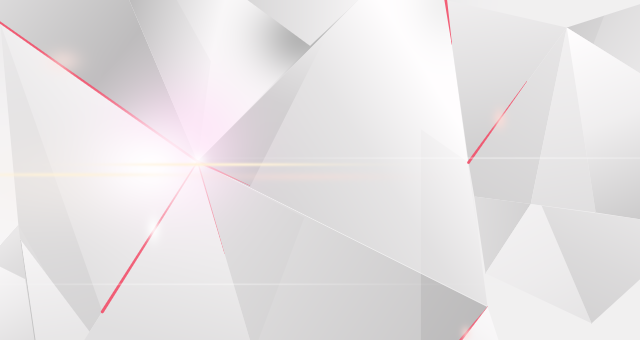
A Shadertoy shader for this background:

```glsl
// Pale folded-paper facets meeting at a bright hub, with thin red seams.
// Facets are convex quads with three-stop grey gradients, painted back to front;
// seams are tapered segments, and the flares are soft elliptical blends.

// Units: one hundredth of the canvas height, origin at the lower left.
const vec2 HUB = vec2(58.1, 52.5);
const vec2 LEFT_TOP = vec2(0.0, 93.4);
const vec2 LEFT_NOTCH = vec2(5.4, 33.8);
const vec2 SEAM_END = vec2(30.1, 8.3);
const vec2 WEDGE_LEFT = vec2(24.8, 0.0);
const vec2 WEDGE_RIGHT = vec2(73.5, 0.0);
const vec2 FOLD_TOP = vec2(38.0, 100.0);
const vec2 CUT_TOP = vec2(72.8, 100.0);
const vec2 CUT_TIP = vec2(91.2, 86.5);
const vec2 CREST = vec2(105.4, 100.0);
const vec2 RIDGE_TOP = vec2(131.1, 100.0);
const vec2 RIDGE_MID = vec2(137.8, 52.2);
const vec2 RIDGE_LOW = vec2(139.5, 42.2);
const vec2 RIDGE_END = vec2(143.4, 9.8);
const vec2 FOOT = vec2(135.5, 0.0);
const vec2 APEX = vec2(166.7, 91.9);
const vec2 FAN_A = vec2(156.1, 40.0);
const vec2 FAN_B = vec2(175.2, 37.5);
const vec2 FAN_C = vec2(188.3, 35.5);
const vec2 LOW_LEFT = vec2(142.8, 19.6);
const vec2 LOW_TIP = vec2(174.0, 4.9);

const vec3 PAPER = vec3(0.945, 0.94, 0.943);
const vec3 TINT = vec3(1.0, 0.994, 0.997);
const vec3 RED = vec3(0.95, 0.27, 0.38);
const vec3 PINK = vec3(1.0, 0.84, 0.96);
const vec3 WARM = vec3(1.0, 0.95, 0.85);
const vec3 SHADOW = vec3(0.69);
const vec3 WHITE = vec3(1.0);

vec2 pos;     // current point
float pixel;  // size of one pixel in canvas units
vec3 tone;    // colour painted so far

float cross2(vec2 a, vec2 b) { return a.x * b.y - a.y * b.x; }

// Signed distance to the line a-b; repeated corners impose no limit.
float side(vec2 a, vec2 b, float turn) {
    float len = length(b - a);
    return len < 0.001 ? -1000.0 : -turn * cross2(b - a, pos - a) / len;
}

// Smooth coverage of a convex quad, either winding.
float inside(vec2 a, vec2 b, vec2 c, vec2 d) {
    float turn = sign(cross2(c - a, d - b));
    float dist = max(max(side(a, b, turn), side(b, c, turn)),
                     max(side(c, d, turn), side(d, a, turn)));
    return clamp(0.5 - dist / pixel, 0.0, 1.0);
}

// Opaque quad shaded from corner a to corner c.
void facet(vec2 a, vec2 b, vec2 c, vec2 d, float s0, float s1, float s2) {
    float t = 2.0 * clamp(dot(pos - a, c - a) / dot(c - a, c - a), 0.0, 1.0);
    float grey = s0 + (s1 - s0) * min(t, 1.0) + (s2 - s1) * max(t - 1.0, 0.0);
    tone = mix(tone, min(grey, 1.0) * TINT, inside(a, b, c, d));
}

// Translucent quad that lightens or darkens.
void veil(vec2 a, vec2 b, vec2 c, vec2 d, float amount) {
    tone += amount * inside(a, b, c, d);
}

// Segment whose half width runs from wa to wb.
void stroke(vec2 a, vec2 b, float wa, float wb, vec3 color, float alpha) {
    float h = clamp(dot(pos - a, b - a) / dot(b - a, b - a), 0.0, 1.0);
    float dist = length(pos - mix(a, b, h)) - mix(wa, wb, h);
    tone = mix(tone, color, alpha * clamp(0.5 - dist / pixel, 0.0, 1.0));
}

void glow(vec2 center, vec2 radius, vec3 color, float alpha) {
    vec2 q = (pos - center) / radius;
    tone = mix(tone, color, alpha * exp(-dot(q, q)));
}

void paintLeft() {
    facet(vec2(0), LEFT_TOP, HUB, WEDGE_LEFT, 0.83, 0.90, 0.97);
    facet(LEFT_TOP, SEAM_END, WEDGE_LEFT, LEFT_NOTCH, 0.92, 0.88, 0.83);
    vec2 edge = vec2(0.0, 27.7), shelf = vec2(0.0, 21.6);
    vec2 nick = vec2(7.4, 17.9), base = vec2(10.3, 0.0), spike = vec2(6.1, 29.4);
    facet(LEFT_TOP, LEFT_NOTCH, edge, edge, 0.93, 0.96, 0.97);
    facet(edge, LEFT_NOTCH, nick, shelf, 0.91, 0.88, 0.86);
    facet(shelf, nick, base, vec2(0), 0.97, 0.93, 0.88);
    facet(spike, vec2(28.2, 0), base, base, 0.97, 0.94, 0.91);
    stroke(spike, base, 0.05, 0.15, SHADOW, 0.6);
    facet(HUB, WEDGE_LEFT, vec2(45, 0), WEDGE_RIGHT, 0.97, 0.93, 0.88);
}

void paintCentre() {
    facet(vec2(0, 100), LEFT_TOP, HUB, FOLD_TOP, 0.86, 0.74, 0.86);
    facet(FOLD_TOP, HUB, CUT_TIP, CUT_TOP, 0.76, 0.98, 0.98);
    veil(HUB, vec2(62, 82), vec2(52, 100), FOLD_TOP, -0.02);
    glow(vec2(89, 89), vec2(13, 11), SHADOW, 0.95);
    facet(CUT_TOP, CUT_TIP, CREST, CREST, 0.85, 0.90, 0.96);
    facet(HUB, CREST, RIDGE_TOP, RIDGE_END, 0.82, 0.90, 1.06);
    glow(RIDGE_TOP, vec2(9, 12), vec3(0.92), 0.7);
    vec2 flap = vec2(73.5, 45.0);
    facet(flap, HUB, vec2(96.8, 91.2), flap, 0.78, 0.82, 0.94);
    veil(vec2(123.8, 62), RIDGE_MID, RIDGE_END, vec2(123.8, 19.6), -0.015);
    facet(HUB, RIDGE_END, FOOT, WEDGE_RIGHT, 0.91, 0.85, 0.79);
    veil(HUB, vec2(89.5, 36), vec2(76, 0), WEDGE_RIGHT, -0.015);
    veil(vec2(123.8, 19.6), RIDGE_END, FOOT, vec2(123.8, 0), -0.05);
    stroke(HUB, RIDGE_END, 0.05, 0.12, WHITE, 0.6);
}

void paintRight() {
    vec2 edgeTop = vec2(188.3, 98.8), edgeMid = vec2(188.3, 78.4);
    vec2 edgeLow = vec2(188.3, 17.9), fanFoot = vec2(159.3, 39.5);
    facet(RIDGE_TOP, APEX, RIDGE_MID, RIDGE_MID, 0.94, 0.88, 0.81);
    facet(APEX, edgeTop, edgeMid, edgeMid, 0.84, 0.88, 0.91);
    veil(APEX, vec2(177.7, 95.4), vec2(174.5, 87), APEX, -0.03);
    facet(APEX, FAN_A, RIDGE_LOW, RIDGE_MID, 0.91, 0.87, 0.83);
    facet(APEX, FAN_A, FAN_B, FAN_B, 0.95, 0.92, 0.88);
    facet(APEX, edgeMid, FAN_C, FAN_B, 1.0, 0.94, 0.80);
    facet(RIDGE_LOW, LOW_LEFT, FAN_A, FAN_A, 0.87, 0.85, 0.83);
    facet(FAN_A, LOW_LEFT, LOW_TIP, fanFoot, 0.95, 0.93, 0.90);
    facet(FAN_C, edgeLow, LOW_TIP, fanFoot, 0.90, 0.86, 0.83);
    facet(RIDGE_END, vec2(146.6, 0), FOOT, FOOT, 0.98, 0.97, 0.95);
}

void paintSeams() {
    stroke(LEFT_TOP, HUB, 0.3, 0.35, RED, 0.85);
    stroke(HUB, SEAM_END, 0.2, 0.45, RED, 0.85);
    stroke(HUB, vec2(73.5, 45.4), 0.4, 0.02, RED, 0.8);
    stroke(HUB, vec2(66, 25.5), 0.22, 0.02, RED, 0.6);
    stroke(RIDGE_TOP, vec2(132.9, 87), 0.4, 0.05, RED, 0.85);
    stroke(RIDGE_MID, vec2(154.9, 76), 0.4, 0.05, RED, 0.85);
    stroke(FOOT, RIDGE_END, 0.4, 0.02, RED, 0.8);
}

void paintLight() {
    glow(vec2(16, 47), vec2(28, 13), vec3(0.97, 0.94, 0.92), 0.4);
    glow(vec2(53, 57), vec2(19, 18), PINK, 0.75);
    glow(vec2(44, 51), vec2(17, 13), WHITE, 0.95);
    glow(HUB, vec2(2.5), WHITE, 0.8);
    // horizontal flares
    glow(vec2(67, 51.6), vec2(30, 0.5), WARM, 0.9);
    glow(vec2(17, 48.6), vec2(28, 0.6), WARM, 0.75);
    glow(vec2(88, 48), vec2(24, 1.2), vec3(1.0, 0.87, 0.84), 0.35);
    glow(vec2(150, 53.5), vec2(60, 0.25), WHITE, 0.4);
    glow(vec2(60, 16.4), vec2(50, 0.25), WHITE, 0.35);
    // glints on the seams
    glow(vec2(45.2, 32.6), vec2(2, 3.6), WHITE, 0.85);
    glow(vec2(18.5, 82), vec2(5, 3.5), vec3(1.0, 0.9, 0.88), 0.55);
    glow(vec2(147, 65), vec2(2, 3), vec3(1.0, 0.86, 0.84), 0.7);
    glow(vec2(137, 2), vec2(1.5, 2), vec3(1.0, 0.86, 0.84), 0.6);
}

void mainImage(out vec4 fragColor, in vec2 fragCoord) {
    pixel = 100.0 / iResolution.y;
    pos = fragCoord * pixel;
    tone = PAPER;
    paintLeft(); paintCentre(); paintRight();
    paintSeams(); paintLight();
    fragColor = vec4(clamp(tone, 0.0, 1.0), 1.0);
}
```
